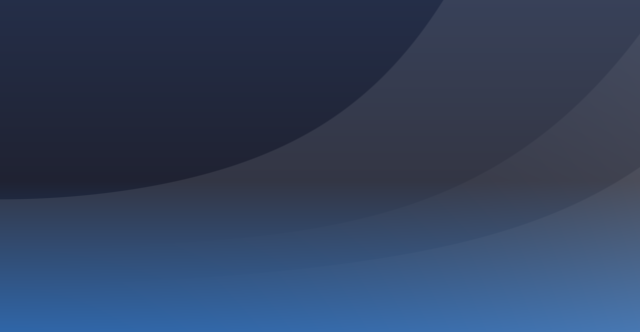
This background is drawn by a Shadertoy shader. Its source:

```glsl
const vec3 TOP_NAVY = vec3(0.141, 0.180, 0.282);
const vec3 DUSK = vec3(0.122, 0.133, 0.195);
const vec3 BOTTOM_BLUE = vec3(0.105, 0.340, 0.625);
const vec3 VEIL = vec3(1.0);
const float DUSK_HEIGHT = 0.455;

// Vertical gradient with its darkest band at duskHeight
vec3 skyGradient(float height, float duskHeight) {
    vec3 lower = mix(BOTTOM_BLUE, DUSK, clamp(height / duskHeight, 0.0, 1.0));
    float rise = clamp((height - duskHeight) / (1.0 - duskHeight), 0.0, 1.0);
    return mix(lower, TOP_NAVY, rise);
}

// Even curve that starts flat at the left edge and steepens to the right
float sweepHeight(float x, float start, float width, vec3 bend) {
    float t = x * x / (width * width);
    return start + t * (bend.x + t * (bend.y + t * bend.z));
}

// Smooth coverage of the area under a curve
float coverBelow(float height, float curve) {
    float depth = curve - height;
    float edge = max(fwidth(depth), 1e-5) * 0.75;
    return smoothstep(-edge, edge, depth);
}

vec3 addVeil(vec3 base, float coverage, float opacity) {
    return mix(base, VEIL, coverage * opacity);
}

void mainImage(out vec4 fragColor, in vec2 fragCoord) {
    vec2 uv = fragCoord / iResolution.xy;
    vec3 color = skyGradient(uv.y, DUSK_HEIGHT);

    // Three translucent sweeps, from the upper to the lower one
    float upper = sweepHeight(uv.x, 0.3995, 0.6927, vec3(0.3285, 0.0853, 0.1863));
    float middle = sweepHeight(uv.x, 0.256, 1.0, vec3(0.1364, 0.3678, 0.1382));
    float lower = sweepHeight(uv.x, 0.143, 1.0, vec3(0.2088, -0.0171, 0.1620));

    // The two lower sweeps fade out toward the left
    float fade = uv.x * uv.x;
    color = addVeil(color, coverBelow(uv.y, upper), 0.09);
    color = addVeil(color, coverBelow(uv.y, middle), 0.06 * fade);
    color = addVeil(color, coverBelow(uv.y, lower), 0.06 * fade);

    fragColor = vec4(color, 1.0);
}
```
